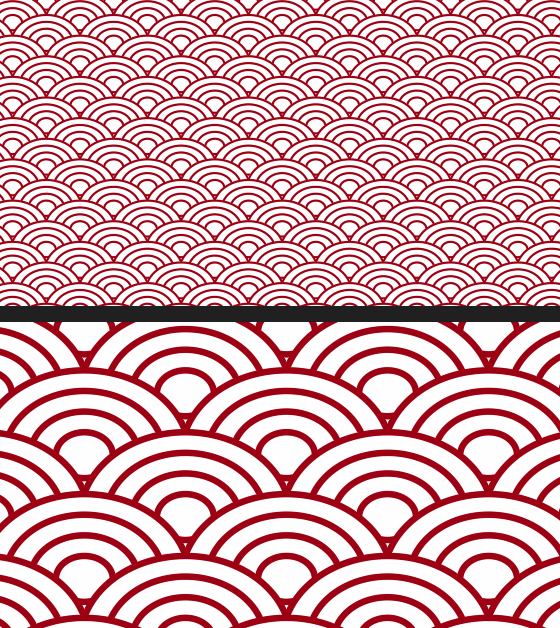
Top: the whole. Bottom: its middle third, enlarged.
A Shadertoy shader for this pattern:

```glsl
const vec3 PAPER = vec3(0.995);
const vec3 CRIMSON = vec3(0.61, 0.0, 0.07);

// Lengths are fractions of the canvas height
const vec2 ORIGIN = vec2(0.812, 0.589);     // centre of one scale
const vec2 STEP = vec2(0.1101, 0.0674);     // offset between neighbouring rows
const float RADIUS = 0.0924;                // vertical radius of the outer ring
const float STRETCH = 1.24;                 // width to height ratio of a scale
const float LINE_WIDTH = 0.0071;
const float LAST_RING = 3.0;

// Approximate signed distance to an ellipse of the given vertical radius
float ellipseDistance(vec2 p, float radius, float stretch) {
    vec2 squash = vec2(1.0 / stretch, 1.0);
    float r = length(p * squash);
    float slope = length(p * squash * squash) / max(r, 1e-4);
    return (r - radius) / max(slope, 1e-3);
}

// Coverage of a shape from its signed distance
float coverage(float dist, float pixel) {
    return 1.0 - smoothstep(-0.5 * pixel, 0.5 * pixel, dist);
}

// Position relative to the nearest scale of a row, in staggered columns
vec2 scaleSpace(vec2 p, float row, vec2 rowStep) {
    vec2 q = p - row * rowStep;
    float period = 2.0 * rowStep.x;
    q.x -= period * round(q.x / period);
    return q;
}

// Ink of the ring closest to a point
float ringInk(vec2 q, float radius, float spacing, float width, float pixel) {
    float r = length(q * vec2(1.0 / STRETCH, 1.0));
    float ring = clamp(round((radius - r) / spacing), 0.0, LAST_RING);
    float dist = ellipseDistance(q, radius - ring * spacing, STRETCH);
    return coverage(abs(dist) - 0.5 * width, pixel);
}

// Overlapping rows, painted from back to front
float waveInk(vec2 p, vec2 rowStep, float radius, float width, float pixel) {
    float frontRow = ceil((p.y - radius) / rowStep.y);
    float spacing = rowStep.y / LAST_RING;
    float ink = 0.0;
    for (int i = 2; i >= -1; i--) {
        vec2 q = scaleSpace(p, frontRow + float(i), rowStep);
        float edge = ellipseDistance(q, radius, STRETCH) - 0.5 * width;
        float rings = ringInk(q, radius, spacing, width, pixel);
        // The outline already fades at the rim, so only the fill hides what lies behind
        ink = max(rings, ink * (1.0 - coverage(edge + 0.5 * width, pixel)));
    }
    return ink;
}

void mainImage(out vec4 fragColor, in vec2 fragCoord) {
    float pixel = 1.0 / iResolution.y;
    vec2 p = fragCoord * pixel - ORIGIN;
    float ink = waveInk(p, STEP, RADIUS, LINE_WIDTH, 1.3 * pixel);
    fragColor = vec4(mix(PAPER, CRIMSON, ink), 1.0);
}
```
